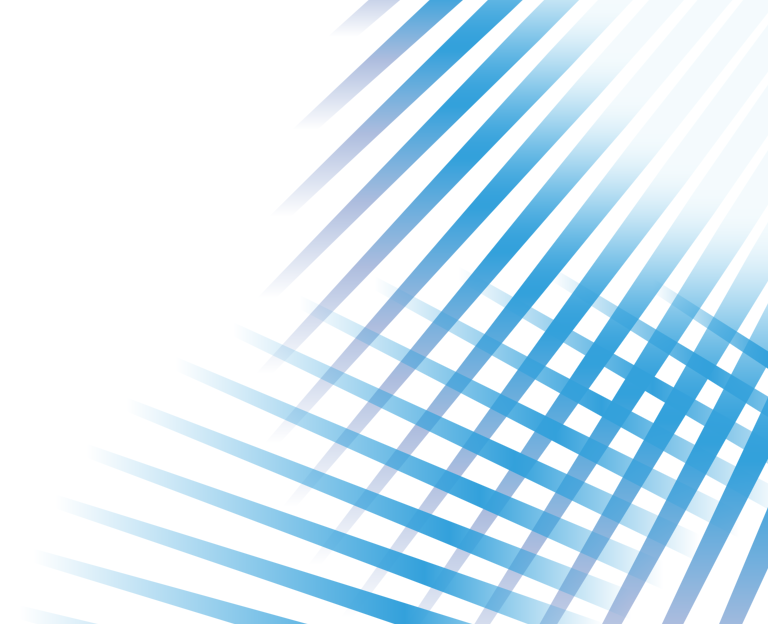
Reproduce this background procedurally as a Shadertoy shader.

```glsl
// Two crossing fans of tapered stripes, blue fading to lavender and pale cyan on white.

const vec3 WHITE    = vec3(1.0);
const vec3 BLUE     = vec3(0.20, 0.63, 0.86);
const vec3 LAVENDER = vec3(0.68, 0.74, 0.87);
const vec3 PALE     = vec3(0.955, 0.982, 0.992);

// Each vec3 holds the quadratic coefficients of a value over the stripe index.
// Steep fan: x on the top edge, and depths of its three colour stops.
const vec3 STEEP_TOP  = vec3(0.7147, 0.0970, -0.00216);
const vec3 STEEP_PALE = vec3(-0.288, 0.1122, -0.0048);
const vec3 STEEP_CORE = vec3(-0.016, 0.0994, -0.00304);
const vec3 STEEP_END  = vec3(0.208, 0.1442, -0.00465);
const vec3 STEEP_LEAN = vec3(1.09, -0.05, 0.0);
const float STEEP_WIDTH = 0.032;
const float STEEP_MAX_WIDTH = 0.056;

// Shallow fan: depth on the left edge, and x of its three colour stops.
const vec3 FLAT_LEFT  = vec3(0.875, -0.0994, -0.00104);
const vec3 FLAT_START = vec3(0.053, 0.0288, 0.00705);
const vec3 FLAT_CORE  = vec3(0.625, 0.0192, 0.00417);
const vec3 FLAT_END   = vec3(0.897, 0.0288, 0.0032);
const vec3 FLAT_SLOPE = vec3(0.29, 0.036, 0.0);
const float FLAT_WIDTH = 0.0224;

const float TAPER = 0.03;
const int STEEP_LAST = 15;
const int FLAT_LAST = 10;

float curve(vec3 c, float k) {
    return c.x + k * (c.y + k * c.z);
}

// Smooth coverage of a slanted band from its offset along one axis.
float band(float offset, float width, float slope) {
    float d = (abs(offset) - 0.5 * width) * inversesqrt(1.0 + slope * slope);
    float soft = 0.75 / iResolution.y;
    return 1.0 - smoothstep(-soft, soft, d);
}

// Pale cyan above the core, lavender and then white below it.
vec3 steepColor(float depth, float k) {
    float core = curve(STEEP_CORE, k);
    float up = (core - depth) / (core - curve(STEEP_PALE, k));
    float down = (depth - core) / (curve(STEEP_END, k) - core);
    vec3 color = mix(BLUE, PALE, smoothstep(0.0, 1.0, up));
    color = mix(color, LAVENDER, clamp(down * 2.0, 0.0, 1.0));
    return mix(color, WHITE, clamp(down * 2.0 - 1.0, 0.0, 1.0));
}

// Opacity rises from the start to the core, then falls to the end.
float flatOpacity(float x, float k) {
    float start = curve(FLAT_START, k);
    float core = curve(FLAT_CORE, k);
    float end = curve(FLAT_END, k);
    return clamp(min((x - start) / (core - start), (end - x) / (end - core)), 0.0, 1.0);
}

void mainImage(out vec4 fragColor, in vec2 fragCoord) {
    // Units of canvas height, with depth measured down from the top.
    vec2 p = vec2(fragCoord.x, iResolution.y - fragCoord.y) / iResolution.y;
    vec3 color = WHITE;

    // Steep stripes
    float steepWidth = clamp(STEEP_WIDTH + TAPER * (p.x - p.y), 0.0, STEEP_MAX_WIDTH);
    for (int i = -1; i <= STEEP_LAST; i++) {
        float k = float(i);
        float lean = curve(STEEP_LEAN, k);
        float offset = p.x - curve(STEEP_TOP, k) + lean * p.y;
        color = mix(color, steepColor(p.y, k), band(offset, steepWidth, lean));
    }

    // Shallow translucent stripes
    for (int i = -1; i <= FLAT_LAST; i++) {
        float k = float(i);
        float slope = curve(FLAT_SLOPE, k);
        float offset = p.y - curve(FLAT_LEFT, k) - slope * p.x;
        float width = FLAT_WIDTH + TAPER * max(p.x - curve(FLAT_START, k), 0.0);
        color = mix(color, BLUE, band(offset, width, slope) * flatOpacity(p.x, k));
    }

    fragColor = vec4(color, 1.0);
}
```
